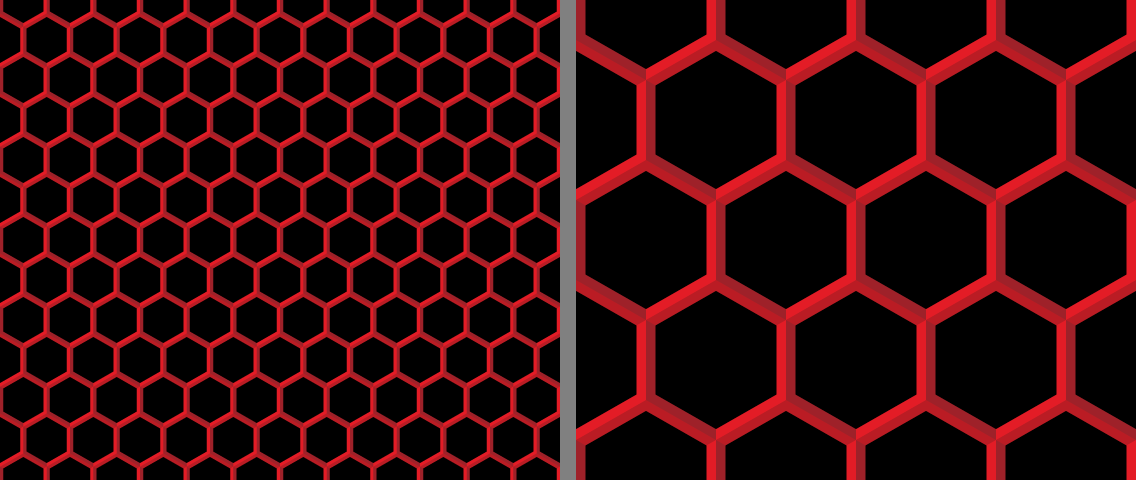
Left: the whole. Right: its middle third, enlarged.
Write a WebGL 2 fragment shader that draws this pattern.

```glsl
#version 300 es
precision highp float;
// Honeycomb mesh of red ridged wires on black, 12 cells across and 12 staggered rows.
// Each cell carries a thin inner rim whose six sides are lit in three tones,
// so that every wire shows two facets; a small sample grid smooths the edges.

uniform vec2 u_resolution;
out vec4 fragColor;

const float PI = 3.14159265;
const vec2 LATTICE = vec2(1.0, 1.7320508);  // one column by two staggered rows
const vec2 REPEATS = vec2(12.0, 6.0);
const float RIM_WIDTH = 0.068;              // half a wire, in cell widths
const int GRID = 4;                         // samples per pixel side

const vec3 BACKGROUND = vec3(0.0);
const vec3 LIT = vec3(0.89, 0.11, 0.15);
const vec3 MIDTONE = vec3(0.73, 0.11, 0.14);
const vec3 SHADED = vec3(0.62, 0.13, 0.16);

// Offset from the centre of the nearest cell
vec2 hexOffset(vec2 p) {
    vec2 a = (fract(p / LATTICE) - 0.5) * LATTICE;
    vec2 b = (fract(p / LATTICE + 0.5) - 0.5) * LATTICE;
    return dot(a, a) < dot(b, b) ? a : b;
}

// Distance from a point inside a cell to its nearest side
float sideDistance(vec2 q) {
    q = abs(q);
    return 0.5 - max(q.x, dot(q, vec2(0.5, 0.8660254)));
}

// Tone of the rim: adjoining sides share a tone in pairs
vec3 facetColor(vec2 q) {
    float side = atan(q.y, q.x) * 3.0 / PI;
    float pair = floor(mod(side + 1.5, 6.0) * 0.5);
    return pair < 0.5 ? LIT : pair < 1.5 ? MIDTONE : SHADED;
}

vec3 meshColor(vec2 uv) {
    // Cell centres fall on the left edge in every other row
    vec2 q = hexOffset(uv * REPEATS * LATTICE + vec2(0.0, 0.5 * LATTICE.y));
    return sideDistance(q) < RIM_WIDTH ? facetColor(q) : BACKGROUND;
}

void main() {
    vec3 sum = vec3(0.0);
    for (int j = 0; j < GRID; j++) {
        for (int i = 0; i < GRID; i++) {
            vec2 jitter = (vec2(i, j) + 0.5) / float(GRID) - 0.5;
            sum += meshColor((gl_FragCoord.xy + jitter) / u_resolution);
        }
    }
    fragColor = vec4(sum / float(GRID * GRID), 1.0);
}
```
